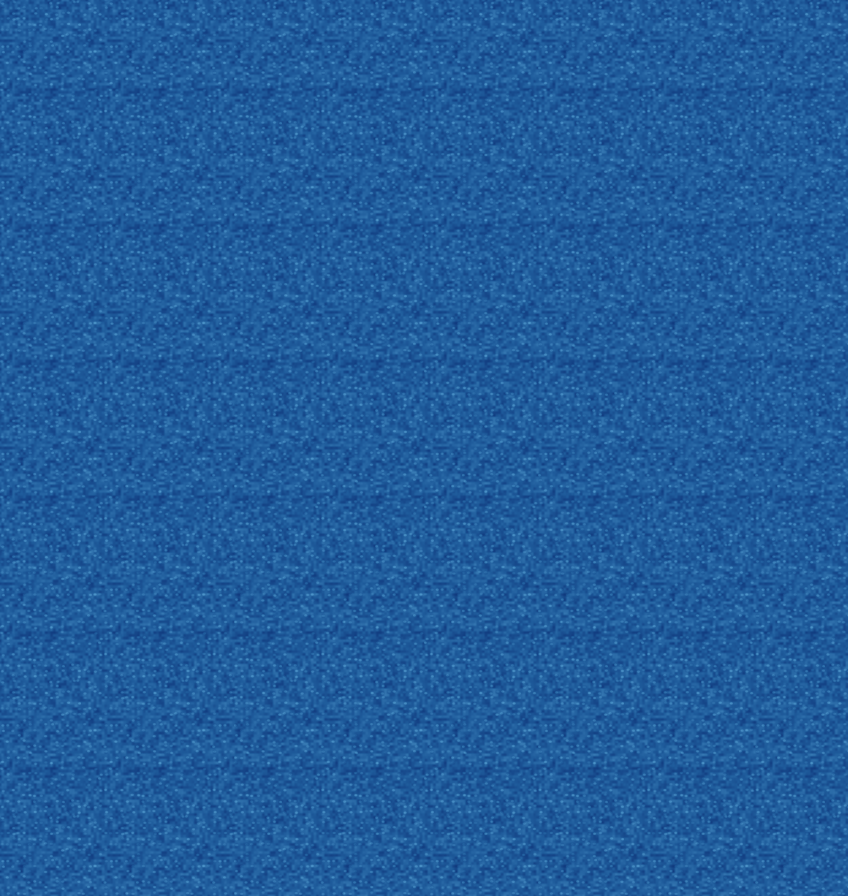
Reproduce this texture procedurally as a Shadertoy shader.

```glsl
// Fine blue glitter cloth: a small repeating tile of soft grain and short
// horizontal strands, sprinkled with pale cellular glints. Faint layered
// sines band the tile, and the summed tone picks a colour on a blue ramp.

#define GRAINS 330.0              // grain cells per canvas height
#define TILE vec2(40.0, 50.0)     // repeat size in grain cells
#define GRAIN_CONTRAST 3.2
#define STRAND_CONTRAST 2.2
#define GLINT_STRENGTH 3.4
#define GLINT_SHARE 0.42          // fraction of cells holding a glint
#define BAND_STRENGTH 0.2
#define TONE_OFFSET -0.14
#define SHADOW vec3(0.09, 0.29, 0.55)
#define BASE vec3(0.12, 0.36, 0.61)
#define GLINT vec3(0.24, 0.51, 0.73)

const float TAU = 6.2831853;

// Three random values per cell
vec3 hash3(vec2 cell) {
    vec3 p = fract(cell.xyx * vec3(0.1031, 0.1030, 0.0973));
    p += dot(p, p.yxz + 33.33);
    return fract((p.xxy + p.yzz) * p.zyx);
}

float cellValue(vec2 cell, vec2 period, float seed) {
    return hash3(mod(cell, period) + seed).x;
}

// Smooth value noise that repeats after the given number of cells
float tiledNoise(vec2 p, vec2 period, float seed) {
    vec2 cell = floor(p);
    vec2 f = fract(p);
    f = f * f * (3.0 - 2.0 * f);
    float low = mix(cellValue(cell, period, seed),
                    cellValue(cell + vec2(1.0, 0.0), period, seed), f.x);
    float high = mix(cellValue(cell + vec2(0.0, 1.0), period, seed),
                     cellValue(cell + vec2(1.0, 1.0), period, seed), f.x);
    return mix(low, high, f.y);
}

// One jittered, slightly wide dot in some of the cells
float glints(vec2 p, vec2 period) {
    vec2 cell = mod(floor(p), period);
    vec3 place = hash3(cell + 71.0);
    vec3 look = hash3(cell + 137.0);
    vec2 offset = fract(p) - mix(vec2(0.3), vec2(0.7), place.xy);
    float dot2d = 1.0 - smoothstep(0.08, 0.38, length(offset * vec2(0.85, 1.1)));
    return dot2d * step(look.x, GLINT_SHARE) * mix(0.35, 1.0, look.y);
}

// Broad light and dark rows across the tile
float bands(vec2 p) {
    vec2 phase = TAU * p / TILE;
    return sin(3.0 * phase.y + 0.5 * sin(phase.x)) + 0.5 * sin(phase.x + 2.0 * phase.y);
}

// Tone below zero runs to shadow, above zero to glint
vec3 blueRamp(float tone) {
    vec3 darker = (BASE - SHADOW) * min(tone, 0.0) / 1.6;
    vec3 lighter = (GLINT - BASE) * max(tone, 0.0) / 3.3;
    return BASE + darker + lighter;
}

void mainImage(out vec4 fragColor, in vec2 fragCoord) {
    vec2 p = fragCoord / iResolution.y * GRAINS;

    // Layers of the cloth
    vec2 strandScale = vec2(0.5, 1.0);
    float grain = tiledNoise(p, TILE, 11.0) - 0.5;
    float strand = tiledNoise(p * strandScale, TILE * strandScale, 43.0) - 0.5;
    float sparkle = glints(p * 0.5, TILE * 0.5);

    // Summed tone
    float tone = TONE_OFFSET
               + GRAIN_CONTRAST * grain
               + STRAND_CONTRAST * strand
               + GLINT_STRENGTH * sparkle
               + BAND_STRENGTH * bands(p);

    fragColor = vec4(blueRamp(tone), 1.0);
}
```
